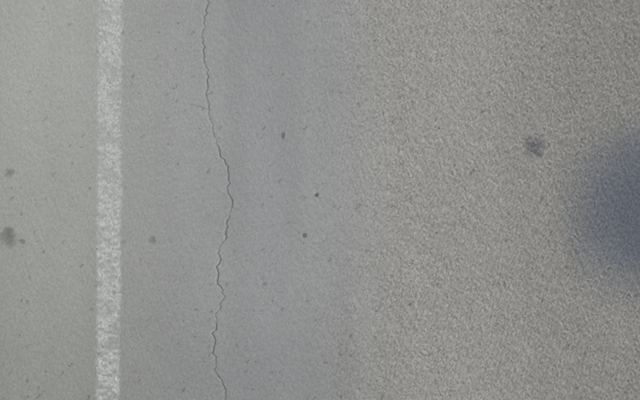
Reproduce this texture procedurally as a Shadertoy shader.

```glsl
// Worn asphalt seen from above: a pale painted stripe, a wandering crack,
// oil stains and a soft bluish shadow at the right edge. Layered value noise
// gives the grain, which grows stronger and warmer toward the right.

#define STRIPE_X 0.273
#define STRIPE_HALF_WIDTH 0.029
#define CRACK_WIDTH 0.0014
#define CRACK_DEPTH 0.16
#define GRAIN_SCALE 170.0
#define GRAIN_SMOOTH 0.055
#define GRAIN_ROUGH 0.145
#define PIT_SCALE 46.0
#define SHADOW_CENTER vec2(1.64, 0.47)
#define SHADOW_COLOR vec3(0.365, 0.385, 0.425)

float hash(vec2 p) {
    return fract(sin(dot(p, vec2(127.1, 311.7))) * 43758.5453);
}

float noise(vec2 p) {
    vec2 cell = floor(p), f = fract(p);
    f = f * f * (3.0 - 2.0 * f);
    return mix(mix(hash(cell), hash(cell + vec2(1, 0)), f.x),
               mix(hash(cell + vec2(0, 1)), hash(cell + vec2(1, 1)), f.x), f.y);
}

float fbm(vec2 p) {
    float sum = 0.0, gain = 0.5;
    for (int i = 0; i < 4; i++) {
        sum += gain * noise(p);
        p = p * 2.03 + 17.3;
        gain *= 0.5;
    }
    return sum / 0.9375;
}

// Side-lit grain from two turned noise layers, which hides the lattice
float grain(vec2 p) {
    vec2 a = mat2(0.80, 0.60, -0.60, 0.80) * p * GRAIN_SCALE;
    vec2 b = mat2(0.92, -0.39, 0.39, 0.92) * p * GRAIN_SCALE * 1.37 + 53.0;
    vec2 warp = vec2(noise(a * 0.4), noise(b * 0.4)) * 1.5;
    return 0.65 * (noise(a + warp) - noise(a + warp + vec2(0.2, -1.0)))
         + 0.65 * (noise(b) - noise(b + vec2(0.9, -0.4)));
}

// Horizontal position of the crack at height y, from evenly spaced bends
float crackX(float y) {
    float bends[13] = float[13](0.573, 0.540, 0.535, 0.560, 0.542, 0.562, 0.581,
                                0.571, 0.537, 0.521, 0.515, 0.502, 0.519);
    float t = clamp(y, 0.0, 0.9999) * 12.0;
    int i = int(t);
    float jitter = 0.013 * (noise(vec2(y * 42.0, 3.0)) - 0.5)
                 + 0.009 * (noise(vec2(y * 120.0, 9.0)) - 0.5);
    return mix(bends[i], bends[i + 1], fract(t)) + jitter;
}

// Soft, ragged stain: 1 inside, 0 outside
float stain(vec2 p, vec2 center, vec2 radius) {
    float d = length((p - center) / radius);
    d += 1.1 * (fbm(p * 75.0) - 0.5);
    return 1.0 - smoothstep(0.4, 1.3, d);
}

// Faint ragged pits scattered one per grid cell, most cells empty
float pits(vec2 p) {
    vec2 q = p * PIT_SCALE + 0.5 * noise(p * 130.0), cell = floor(q);
    float pick = hash(cell + 5.0);
    vec2 center = 0.3 + 0.4 * vec2(hash(cell + 11.0), hash(cell + 23.0));
    float radius = mix(0.08, 0.22, hash(cell + 37.0));
    float d = length(fract(q) - center);
    return smoothstep(0.75, 1.0, pick) * (1.0 - smoothstep(radius * 0.3, radius * 1.5, d));
}

void mainImage(out vec4 fragColor, in vec2 fragCoord) {
    vec2 p = fragCoord / iResolution.y;
    float px = 1.0 / iResolution.y;

    // Broad tone: light at the upper left, warm in the middle, dim at the right
    vec3 color = mix(vec3(0.590, 0.597, 0.580), vec3(0.563, 0.568, 0.570),
                     smoothstep(0.05, 0.65, p.x));
    float rough = smoothstep(0.72, 1.06, p.x + 0.10 * (fbm(p * vec2(8.0, 3.0)) - 0.5));
    color = mix(color, vec3(0.578, 0.574, 0.560), rough);
    color -= 0.055 * smoothstep(1.05, 1.6, p.x);
    vec2 glow = p - vec2(0.0, 0.9);
    color += 0.045 * exp(-6.0 * dot(glow, glow));
    color -= 0.025 * (1.0 - smoothstep(0.0, 0.35, p.y)) * (1.0 - rough);
    color += 0.030 * (fbm(p * vec2(7.0, 4.0) + 4.0) - 0.5);
    color += 0.018 * (noise(vec2(p.x * 22.0, p.y * 1.5)) - 0.5);

    // Fine grain, small mottling and pits
    float relief = grain(p);
    float mottle = fbm(p * 62.0 + 31.0) - 0.5;
    color += mix(GRAIN_SMOOTH, GRAIN_ROUGH, rough) * (0.8 * relief + 0.35 * mottle);
    color -= mix(0.08, 0.10, rough) * pits(p);

    // Worn paint stripe, leaning slightly, crossed by hairline wear
    float offset = abs(p.x - STRIPE_X - 0.006 * (p.y - 0.5));
    offset += 0.011 * (fbm(p * 95.0) - 0.5);
    float paint = 1.0 - smoothstep(-0.003 - px, 0.003 + px, offset - STRIPE_HALF_WIDTH);
    float wear = smoothstep(0.28, 0.66, 0.5 * noise(p * vec2(80.0, 130.0)) + 0.5 * fbm(p * vec2(20.0, 28.0)));
    vec3 paintColor = vec3(0.690, 0.700, 0.688) + 0.12 * relief;
    color = mix(color, paintColor, paint * mix(0.25, 0.90, wear));

    // Main crack of uneven strength with a pale left lip, and a faint side branch
    float side = p.x - crackX(p.y);
    float strength = mix(0.3, 1.0, noise(vec2(p.y * 34.0, 1.0)));
    color -= CRACK_DEPTH * strength * (1.0 - smoothstep(0.0, CRACK_WIDTH + px, abs(side)));
    color += 0.035 * strength * (1.0 - smoothstep(0.0, 0.005, abs(side + 0.006)));
    float branch = abs(p.y - 0.72 - 0.25 * (0.52 - p.x) - 0.01 * noise(p.xx * 70.0));
    color -= 0.05 * (1.0 - smoothstep(0.0, 0.004, branch))
           * smoothstep(0.46, 0.49, p.x) * (1.0 - smoothstep(0.515, 0.525, p.x));

    // Oil stains and dark chips
    color -= 0.13 * stain(p, vec2(0.022, 0.408), vec2(0.021, 0.026));
    color -= 0.11 * stain(p, vec2(0.024, 0.569), vec2(0.012, 0.011));
    color -= 0.10 * stain(p, vec2(0.057, 0.396), vec2(0.008, 0.007));
    color -= 0.08 * stain(p, vec2(0.383, 0.400), vec2(0.009, 0.011));
    color -= 0.20 * stain(p, vec2(0.792, 0.512), vec2(0.006));
    color -= 0.18 * stain(p, vec2(0.762, 0.412), vec2(0.006));
    color -= 0.13 * stain(p, vec2(0.708, 0.660), vec2(0.005, 0.009));
    color -= vec3(0.110, 0.105, 0.085) * stain(p, vec2(1.334, 0.635), vec2(0.025, 0.030));

    // Soft shadow entering from the right
    float reach = length((p - SHADOW_CENTER) / vec2(0.23, 0.225));
    reach += 0.30 * (fbm(p * 9.0) - 0.5);
    float shade = 1.0 - smoothstep(0.35, 1.25, reach);
    color = mix(color, SHADOW_COLOR + 0.07 * relief, 0.95 * shade);

    fragColor = vec4(clamp(color, 0.0, 1.0), 1.0);
}
```
